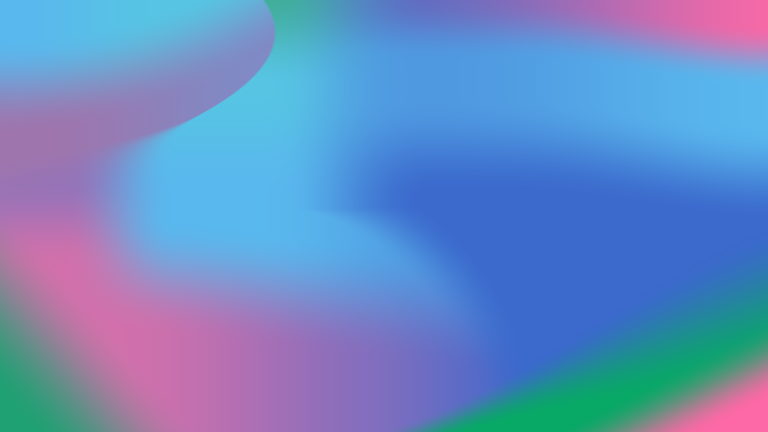
Give the GLSL for this background, as a Shadertoy shader.

```glsl
// Soft abstract gradient: a cyan body meets a deep blue wedge, with a rose
// lower left, a folded sheet at upper left and a green ribbon at lower right.
// Each layer is a smoothstep mask around a curve, painted back to front.

const float ASPECT = 16.0 / 9.0;

const vec3 DEEP       = vec3(0.23, 0.41, 0.80);
const vec3 AZURE      = vec3(0.31, 0.60, 0.88);
const vec3 SKY        = vec3(0.35, 0.72, 0.93);
const vec3 CYAN       = vec3(0.34, 0.77, 0.89);
const vec3 TEAL       = vec3(0.25, 0.68, 0.60);
const vec3 VIOLET     = vec3(0.36, 0.43, 0.76);
const vec3 ORCHID     = vec3(0.57, 0.45, 0.73);
const vec3 LILAC      = vec3(0.48, 0.43, 0.75);
const vec3 ROSE       = vec3(0.82, 0.44, 0.67);
const vec3 HOT_PINK   = vec3(0.99, 0.41, 0.65);
const vec3 MAUVE      = vec3(0.62, 0.46, 0.68);
const vec3 PERIWINKLE = vec3(0.50, 0.54, 0.77);
const vec3 LEAF       = vec3(0.12, 0.63, 0.45);
const vec3 EMERALD    = vec3(0.03, 0.66, 0.40);

const vec2  WEDGE_TIP   = vec2(0.69, 0.535);
const vec2  FOLD_TIP    = vec2(0.637, 0.925);
const float FOLD_BEND   = 4.8;
const float FOLD_EDGE   = 0.004;
const float RIBBON_RISE = 0.40;
const float CORNER_RISE = 0.52;

// Mask that rises from 0 to 1 across a signed distance of zero.
float softEdge(float dist, float softness) {
    return smoothstep(-softness, softness, dist);
}

// Horizontal bands on the right: deep blue, sky, then violet to pink.
vec3 bands(vec2 p) {
    float height = p.y + 0.06 * smoothstep(1.2, 1.8, p.x);
    vec3 sky = mix(AZURE, SKY, smoothstep(1.0, 1.8, p.x));
    vec3 crest = mix(VIOLET, HOT_PINK, smoothstep(0.85, 1.9, p.x));
    vec3 col = mix(DEEP, sky, smoothstep(0.54, 0.77, height));
    return mix(col, crest, smoothstep(0.86, 1.0, height));
}

// Left body: teal over cyan, falling into rose and leaf green.
vec3 body(vec2 p) {
    vec3 col = mix(SKY, CYAN, smoothstep(0.55, 0.8, p.y));
    col = mix(col, TEAL, smoothstep(0.8, 1.02, p.y));
    col = mix(col, AZURE, smoothstep(0.6, 1.05, p.x));

    vec3 blush = mix(ROSE, LILAC, smoothstep(0.25, 1.0, p.x));
    blush = mix(blush, ORCHID, smoothstep(0.38, 0.6, p.y));
    blush = mix(blush, DEEP, smoothstep(0.85, 1.3, p.x));
    float fromBelow = 1.0 - smoothstep(0.2, 0.47, p.y + 0.12 * (p.x - 0.58));
    float fromLeft = 1.0 - smoothstep(0.15, 0.4, p.x);
    col = mix(col, blush, 1.0 - (1.0 - fromBelow) * (1.0 - fromLeft));

    return mix(LEAF, col, smoothstep(0.08, 0.55, 1.18 * p.x + p.y));
}

// The body fades softly above the wedge tip and more crisply below it.
float bodyMask(vec2 p) {
    float run = max(p.x - WEDGE_TIP.x, 0.0);
    float edge = WEDGE_TIP.y - 2.27 * pow(run, 2.47);
    float above = 1.0 - smoothstep(0.66, 1.0, p.x);
    float below = softEdge(edge - p.y, 0.02 + 0.3 * run);
    return max(above, below);
}

// Folded sheet: sky on top, mauve towards its rim.
vec3 fold(vec2 p) {
    vec3 rim = mix(MAUVE, PERIWINKLE, smoothstep(0.1, 0.6, p.x));
    vec3 top = mix(SKY, CYAN, smoothstep(0.0, 0.4, p.x));
    return mix(rim, top, softEdge(p.y - 0.8 - 0.5 * p.x * p.x, 0.11));
}

// Parabolic rim, crisp at the tip and dissolving lower down.
float foldMask(vec2 p) {
    float drop = p.y - FOLD_TIP.y;
    float rim = FOLD_TIP.x - FOLD_BEND * drop * drop;
    float softness = FOLD_EDGE + 0.3 * (1.0 - smoothstep(0.55, 0.73, p.y));
    return softEdge(rim - p.x, softness);
}

void mainImage(out vec4 fragColor, in vec2 fragCoord) {
    vec2 p = fragCoord / iResolution.xy * vec2(ASPECT, 1.0);

    vec3 col = mix(bands(p), body(p), bodyMask(p));
    col = mix(col, fold(p), foldMask(p));

    // Green ribbon widens to the right, with a pink corner beneath it.
    float ribbonSoftness = mix(0.04, 0.16, smoothstep(1.0, 1.78, p.x));
    float ribbon = softEdge(RIBBON_RISE * (p.x - 0.98) - p.y, ribbonSoftness);
    col = mix(col, EMERALD, ribbon);
    col = mix(col, HOT_PINK, softEdge(CORNER_RISE * (p.x - 1.46) - p.y, 0.09));

    fragColor = vec4(col, 1.0);
}
```
